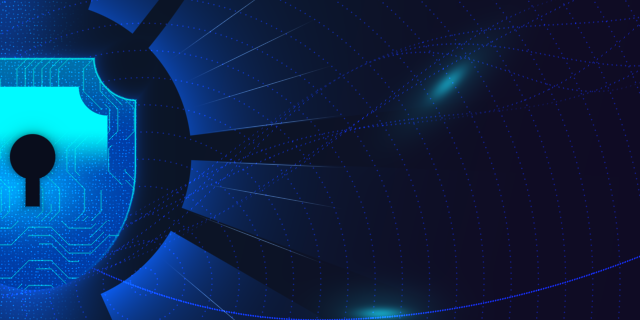
This background is drawn by a Shadertoy shader. Its source:

```glsl
// A glowing circuit shield with a keyhole, set in a dark gear with blue radial
// sectors, over a navy field of dotted waves. Built from distance functions,
// polar sectors, repeated dots and soft glows, in units of canvas height.

const vec3 NAVY = vec3(0.045, 0.08, 0.15);
const vec3 VIOLET = vec3(0.06, 0.045, 0.14);
const vec3 BLUE = vec3(0.0, 0.27, 0.76);
const vec3 DOT_BLUE = vec3(0.03, 0.14, 0.85);
const vec3 SKY = vec3(0.0, 0.61, 0.93);
const vec3 CYAN = vec3(0.0, 0.98, 1.0);
const vec3 TEAL = vec3(0.03, 0.55, 0.58);
const vec2 GEAR_CENTER = vec2(0.12, 0.518);
const float GEAR_RADIUS = 0.478;

float hash(vec2 p) {
    return fract(sin(dot(p, vec2(127.1, 311.7))) * 43758.5453);
}

float fill(float d, float px) {
    return smoothstep(px, -px, d);
}

// Elliptical soft light, turned by an angle in radians.
float glow(vec2 p, vec2 size, float angle) {
    float c = cos(angle), s = sin(angle);
    vec2 q = vec2(c * p.x + s * p.y, c * p.y - s * p.x) / size;
    return exp(-dot(q, q));
}

// Dots along a curve: d is the offset from it, s the way along it.
float dots(float d, float s, float spacing, float radius, float px) {
    float along = (fract(s / spacing) - 0.5) * spacing;
    return fill(length(vec2(d, along)) - radius, px);
}

// Flat-topped shield with hollow shoulders and a half-ellipse base.
float shield(vec2 p, float width, float top, float base, float notch) {
    vec2 q = vec2(abs(p.x), p.y);
    float body = q.y > 0.0 ? max(q.x - width, q.y - top)
                           : (length(q / vec2(width, base)) - 1.0) * width;
    return max(body, notch - length(q - vec2(width, top)));
}

float keyhole(vec2 p) {
    vec2 slot = abs(p + vec2(0.0, 0.08)) - vec2(0.022, 0.075);
    return min(length(p) - 0.071, max(slot.x, slot.y));
}

// Parallel traces with 45 degree bends and random gaps.
float circuit(vec2 p, float px) {
    float lane = 0.026;
    float bend = clamp(abs(fract(p.y * 4.0) - 0.5) / 4.0, 0.035, 0.09);
    float x = (p.x + bend) / lane;
    float id = floor(x);
    float run = floor(p.y * 8.0 + hash(vec2(id, 3.0)) * 5.0);
    float d = abs(fract(x) - 0.5) * lane - 0.0018;
    return fill(d, px) * step(0.38, hash(vec2(id, run)));
}

float sparkle(vec2 p, float cells, float px) {
    vec2 id = floor(p * cells);
    vec2 jitter = vec2(hash(id), hash(id + 17.0)) * 0.5 - 0.25;
    float d = length(fract(p * cells) - 0.5 - jitter) / cells;
    return fill(d - 0.0018, px) * hash(id + 41.0);
}

float sector(float degrees, float low, float high, float soft) {
    return smoothstep(low - soft, low + soft, degrees)
         * smoothstep(high + soft, high - soft, degrees);
}

vec3 gear(vec2 p, float px) {
    vec2 q = p - GEAR_CENTER;
    float r = length(q), a = degrees(atan(q.y, q.x));
    float soft = degrees(px / max(r, 0.1));
    float teeth = sector(a, 7.0, 44.0 + 14.0 * (r - GEAR_RADIUS), soft) * 0.75
                + sector(a, -20.5, -2.2, soft) * 0.65
                + sector(a, -66.0, -30.0, soft)
                + sector(a, 52.0, 71.0, soft) * 0.7;
    float outside = fill(GEAR_RADIUS - r, px);
    vec3 light = BLUE * teeth * outside * exp(-max(r - GEAR_RADIUS, 0.0) * 5.5) * 0.88;
    // Thin pale streaks follow the rays.
    float rays[8] = float[8](35.5, 26.0, 16.8, 7.3, -2.5, -10.2, -21.0, -40.2);
    for (int i = 0; i < 8; i++) {
        float d = abs(radians(a - rays[i])) * r;
        float span = smoothstep(0.5, 0.72, r) * smoothstep(0.98, 0.74, r);
        light += vec3(0.3, 0.42, 0.55) * fill(d - 0.001, px) * span * 0.75;
    }
    return light;
}

float dottedField(vec2 p, float px) {
    // Wide arcs.
    vec2 q = p - vec2(0.45, 0.12);
    float r = length(q), gap = 0.085;
    float ring = (floor(r / gap) + 0.5) * gap;
    float light = dots(r - ring, atan(q.y, q.x) * ring, 0.0175, 0.0019, px) * 0.5;
    // Rising band of crossing waves.
    float middle = 0.14 + 0.42 * p.x + 0.06 * sin(p.x * 3.6 - 2.6);
    float width = 0.05 + 0.075 * p.x;
    float band = smoothstep(width, width * 0.75, abs(p.y - middle));
    for (int i = 0; i < 7; i++) {
        float k = float(i);
        float y = middle + width * 0.9 * sin(p.x * (1.5 + 0.35 * k) + k * 1.7);
        light += dots((p.y - y) * 0.88, p.x + k * 0.004, 0.014, 0.0018, px) * band * 0.55;
    }
    // Bright sagging line at the foot.
    float x = p.x - 0.99;
    float sag = p.y - x * x * (x < 0.0 ? 0.33 : 0.195);
    return light + dots(sag, p.x, 0.0075, 0.0025, px) * smoothstep(0.2, 0.4, p.x);
}

vec3 shieldColor(vec2 p, float edge, float px) {
    vec3 color = mix(BLUE * 0.85, SKY * 0.72, smoothstep(0.55, 0.82, p.y));
    color = mix(color, SKY * 1.08, glow(p - vec2(0.06, 0.42), vec2(0.2, 0.13), 0.0));
    float traces = p.y > 0.31 ? circuit(p, px) : circuit(p.yx, px);
    color = mix(color, CYAN * 0.88, traces * 0.6);
    color += SKY * sparkle(p, 95.0, px) * 0.5;
    float inner = shield(p - vec2(0.104, 0.48), 0.232, 0.249, 0.3, 0.09);
    color = mix(color, CYAN, fill(inner, px) * smoothstep(0.44, 0.6, p.y));
    return mix(color, CYAN * 0.9, fill(abs(edge + 0.004) - 0.002, px) * smoothstep(0.1, 0.5, p.y));
}

void mainImage(out vec4 fragColor, in vec2 fragCoord) {
    vec2 p = fragCoord / iResolution.y;
    float px = 0.8 / iResolution.y;

    // Field, corner light and gear.
    vec3 color = mix(NAVY, VIOLET, smoothstep(0.7, 2.0, p.x + 0.25 * (1.0 - p.y)));
    color += BLUE * 0.5 * glow(p - vec2(0.0, 0.98), vec2(0.2, 0.24), 0.0);
    color += BLUE * 0.6 * glow(p - vec2(0.06, 0.08), vec2(0.22, 0.2), 0.0);
    color += gear(p, px);
    color += DOT_BLUE * dottedField(p, px);
    color += SKY * sparkle(p, 80.0, px) * 0.5 * smoothstep(0.28, 0.05, p.x);

    // Two teal lights on the waves.
    vec2 upper = p - vec2(1.4, 0.74), lower = p - vec2(1.19, 0.02);
    color += TEAL * (0.65 * glow(upper, vec2(0.065, 0.023), 0.75) + 0.22 * glow(upper, vec2(0.2, 0.07), 0.75));
    color += TEAL * (0.75 * glow(lower, vec2(0.07, 0.018), 0.0) + 0.25 * glow(lower, vec2(0.16, 0.08), 0.0));

    // Shield and keyhole.
    float edge = shield(p - vec2(0.104, 0.48), 0.323, 0.34, 0.386, 0.13);
    color += BLUE * 0.3 * exp(-max(edge, 0.0) * 45.0);
    color = mix(color, shieldColor(p, edge, px), fill(edge, px));
    float lock = keyhole(p - vec2(0.102, 0.51));
    color *= 1.0 - 0.3 * exp(-max(lock, 0.0) * 70.0);
    color = mix(color, vec3(0.035, 0.05, 0.11), fill(lock, px));
    fragColor = vec4(clamp(color, 0.0, 1.0), 1.0);
}
```
